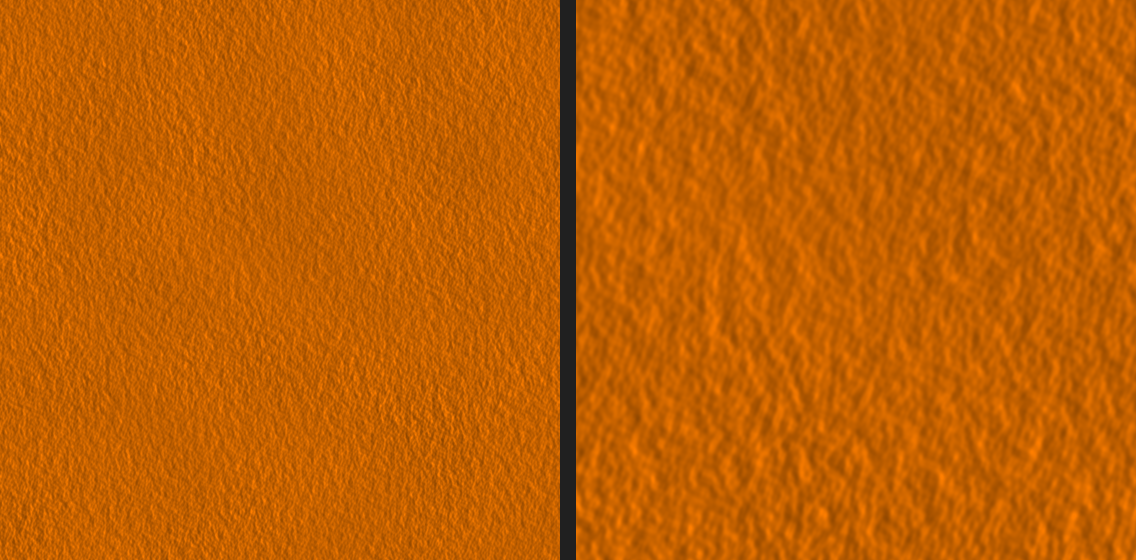
Left, the full canvas; right, a detail of the centre.
Reproduce this texture procedurally as a Shadertoy shader.

```glsl
const vec3 ORANGE = vec3(1.0, 0.495, 0.0);
const float BASE_LIGHT = 0.762;
const float RELIEF = 0.14;

// Random unit vector for a lattice cell
vec2 randomDirection(vec2 cell) {
    uvec2 q = uvec2(ivec2(cell)) * uvec2(1597u, 3812u) + uvec2(7919u, 104u);
    uint n = (q.x ^ (q.y << 7)) * 668265u + q.y * 9277u;
    n = (n ^ (n >> 15)) * 73244475u;
    n = (n ^ (n >> 13)) * 73244475u;
    n ^= n >> 16;
    float angle = 6.28319 * float(n & 65535u) / 65536.0;
    return vec2(cos(angle), sin(angle));
}

float gradientNoise(vec2 p) {
    vec2 cell = floor(p);
    vec2 f = p - cell;
    vec2 w = f * f * f * (f * (f * 6.0 - 15.0) + 10.0);
    vec2 right = vec2(1.0, 0.0);
    vec2 up = vec2(0.0, 1.0);
    float a = dot(randomDirection(cell), f);
    float b = dot(randomDirection(cell + right), f - right);
    float c = dot(randomDirection(cell + up), f - up);
    float d = dot(randomDirection(cell + 1.0), f - 1.0);
    return mix(mix(a, b, w.x), mix(c, d, w.x), w.y);
}

vec2 rotate(vec2 p, float angle) {
    float c = cos(angle), s = sin(angle);
    return vec2(c * p.x - s * p.y, s * p.x + c * p.y);
}

// Leathery height field: three sizes of short upright grains
float grainHeight(vec2 p, float frequency) {
    float height = 0.0;
    float scale = 0.55;
    float weight = 0.58;
    for (int i = 0; i < 3; i++) {
        vec2 q = rotate(p, 0.35 * float(i - 1)) * vec2(1.0, 0.82);
        height += weight * gradientNoise(q * frequency * scale + 17.3 * float(i));
        scale *= 1.85;
        weight *= 0.72;
    }
    return height;
}

// Slope of the height field facing the light
float litSlope(vec2 p, vec2 lightDirection, float frequency) {
    float reach = 0.00095;
    vec2 offset = lightDirection * reach;
    float rise = grainHeight(p - offset, frequency) - grainHeight(p + offset, frequency);
    return rise / (2.0 * reach * frequency);
}

// Broad soft variation
float patches(vec2 p, float frequency) {
    return gradientNoise(p * frequency) + 0.5 * gradientNoise(p * frequency * 2.3 + 5.7);
}

void mainImage(out vec4 fragColor, in vec2 fragCoord) {
    vec2 p = fragCoord / iResolution.y;

    // Side light across the fine grain
    float slope = litSlope(p, normalize(vec2(0.97, 0.17)), 106.0);

    // Worn and rough areas
    float roughness = 1.0 + 0.4 * patches(p + 3.1, 4.0);
    float tone = 0.036 * patches(rotate(p, 0.6) + 8.4, 4.5);

    float shade = slope * roughness * RELIEF;
    float light = BASE_LIGHT + tone + shade + 0.7 * shade * shade;
    fragColor = vec4(ORANGE * clamp(light, 0.0, 1.0), 1.0);
}
```
